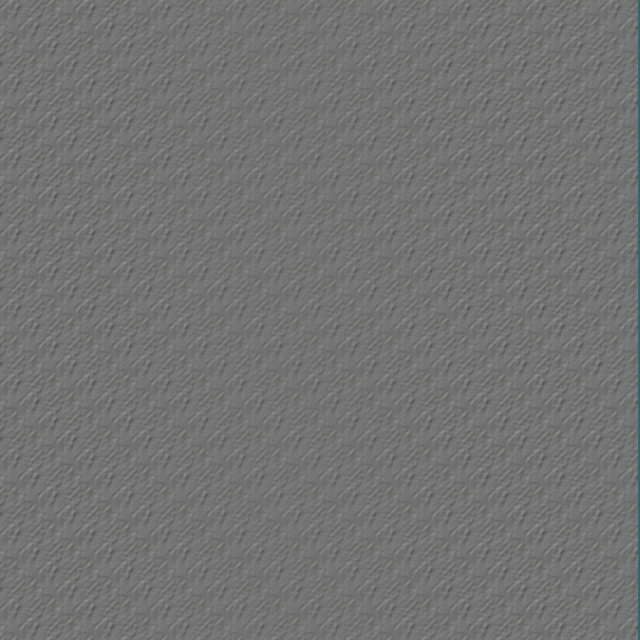
Write a Shadertoy shader that draws this texture.

```glsl
// Grey embossed plaster: fine slanted streaks, level dashes and small bumps on a
// sheared repeating lattice. A height field of periodic noise is lit from the
// upper left by differencing it along the light direction.

const float UNIT = 0.0293;                  // lattice row spacing
const vec2 BUMP_ORIGIN = vec2(0.368, 0.532);
const vec2 LIGHT_STEP = vec2(-0.0009, 0.0011);
const vec3 BASE_GREY = vec3(0.452, 0.452, 0.452);
const vec3 EDGE_TEAL = vec3(0.20, 0.40, 0.42);

float hash(vec2 p, float seed) {
    return fract(sin(dot(p, vec2(127.1, 311.7)) + seed * 17.3) * 43758.5);
}

// Value noise that repeats each time q advances by one.
float periodicNoise(vec2 q, vec2 cells, float seed) {
    vec2 g = q * cells;
    vec2 i = floor(g);
    vec2 f = g - i;
    f = f * f * (3.0 - 2.0 * f);
    vec2 lo = mod(i, cells);
    vec2 hi = mod(i + 1.0, cells);
    float bottom = mix(hash(lo, seed), hash(vec2(hi.x, lo.y), seed), f.x);
    float top = mix(hash(vec2(lo.x, hi.y), seed), hash(hi, seed), f.x);
    return mix(bottom, top, f.y);
}

// Three views of the same lattice, each along another repeat direction.
vec2 diagonalBasis(vec2 p) { return vec2((p.x + p.y) / 4.0, (p.x - p.y) / 2.0); }
vec2 steepBasis(vec2 p)    { return vec2(p.x + p.y, 3.0 * p.x - p.y) / 4.0; }
vec2 levelBasis(vec2 p)    { return vec2((p.x + p.y) / 4.0, -p.y); }

// One soft ellipse per lattice point.
float bump(vec2 p, vec2 radius) {
    vec2 q = fract(diagonalBasis(p) + 0.5) - 0.5;
    vec2 d = (q.x * vec2(2.0, 2.0) + q.y * vec2(1.0, -1.0)) / radius;
    return exp(-dot(d, d));
}

float height(vec2 uv) {
    vec2 p = (uv - BUMP_ORIGIN) / UNIT;
    float streaks = 0.48 * periodicNoise(diagonalBasis(p), vec2(6.0, 10.0), 1.0)
                  + 0.25 * periodicNoise(diagonalBasis(p) + 0.13, vec2(5.0, 7.0), 5.0)
                  + 0.36 * periodicNoise(steepBasis(p), vec2(7.0, 8.0), 2.0);
    float dashes = 0.32 * periodicNoise(levelBasis(p), vec2(9.0, 7.0), 3.0)
                 + 0.16 * bump(p - vec2(0.2, -0.25), vec2(0.8, 0.08));
    return streaks + dashes + 0.55 * bump(p, vec2(0.17, 0.10));
}

float emboss(vec2 uv, vec2 lightStep) {
    return height(uv - lightStep) - height(uv + lightStep);
}

void mainImage(out vec4 fragColor, in vec2 fragCoord) {
    vec2 uv = fragCoord / iResolution.xy;

    // Relief, a little stronger toward the sides
    float contrast = 0.180 + 0.02 * cos(6.2832 * (uv.x - 0.08) / 0.75);
    vec3 color = BASE_GREY - contrast * emboss(uv, LIGHT_STEP);

    // Faint, fine blue and yellow tint
    vec2 p = (uv - BUMP_ORIGIN) / UNIT;
    float tint = periodicNoise(diagonalBasis(p), vec2(17.0, 10.0), 4.0) - 0.5;
    color.b += 0.045 * tint;

    // Thin teal line on the right border
    color = mix(color, EDGE_TEAL, smoothstep(0.996, 0.998, uv.x));

    fragColor = vec4(color, 1.0);
}
```
